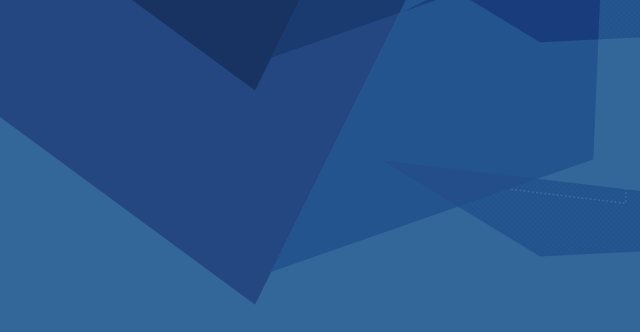
A WebGL 1 fragment shader for this background:

```glsl
precision highp float;
// Flat overlapping facets in blue: a large chevron, a broad slanted panel and
// a pointed wedge, each repeated one step higher in a darker tone.
// Facets are intersections of half-planes; faint dots add fine detail.
uniform vec2 u_resolution;

// Signed distance to the line a-b, positive on its left
float side(vec2 p, vec2 a, vec2 b) {
  vec2 d = normalize(b - a);
  return d.x * (p.y - a.y) - d.y * (p.x - a.x);
}

// Antialiased coverage of a signed distance
float cover(float d) {
  return clamp(d * u_resolution.y + 0.5, 0.0, 1.0);
}

float chevronRight(vec2 p) {
  return side(p, vec2(0.765, 0.0825), vec2(1.2175, 1.0));
}

float chevron(vec2 p) {
  return min(side(p, vec2(0.0, 0.6475), vec2(0.765, 0.0825)), chevronRight(p));
}

float panelBase(vec2 p) {
  return side(p, vec2(0.8175, 0.1825), vec2(1.78, 0.52));
}

float panel(vec2 p) {
  float right = side(p, vec2(1.78, 0.52), vec2(1.8, 1.0));
  return min(min(panelBase(p), right), -chevronRight(p));
}

float wedge(vec2 p) {
  vec2 tip = vec2(1.145, 0.5175), keel = vec2(1.62, 0.2275);
  float lower = min(side(p, tip, keel), side(p, keel, vec2(1.92, 0.2425)));
  return min(lower, side(p, vec2(1.92, 0.425), tip));
}

// Dotted stroke along the segment a-b
float dotted(vec2 p, vec2 a, vec2 b) {
  vec2 d = normalize(b - a);
  float along = dot(p - a, d);
  float inside = step(0.0, along) * step(along, length(b - a));
  float gap = (fract(along / 0.0125) - 0.5) * 0.0125;
  return inside * cover(0.0025 - length(vec2(gap, side(p, a, b))));
}

void main() {
  vec2 p = gl_FragCoord.xy / u_resolution * vec2(1.92, 1.0);
  vec2 raised = p - vec2(0.0, 0.645);
  float inPanel = cover(panel(p));
  float inChevron = cover(chevron(p));
  float inWedge = cover(wedge(p));
  float inRaisedWedge = cover(wedge(raised));

  // Background, panel and the wedge crossing it
  vec3 panelBlue = vec3(0.14, 0.33, 0.555);
  vec3 color = mix(vec3(0.2, 0.4, 0.6), panelBlue, inPanel);
  color = mix(color, mix(panelBlue, vec3(0.14, 0.306, 0.541), inPanel), inWedge);
  color = mix(color, mix(panelBlue, vec3(0.098, 0.237, 0.488), inPanel), inRaisedWedge);

  // Soft halftone on the wedges beyond the panel
  float halftone = sin(p.x * 400.0) * sin(p.y * 400.0);
  color += 0.008 * halftone * max(inWedge, inRaisedWedge) * (1.0 - inPanel);

  // Thin dark sliver beside the chevron
  float sliver = min(panelBase(raised), side(p, vec2(1.28, 1.0), vec2(1.195, 0.9575)));
  sliver = min(sliver, -chevronRight(p));
  color = mix(color, vec3(0.1, 0.25, 0.48), cover(sliver));

  // Chevron, raised panel and raised chevron
  color = mix(color, vec3(0.14, 0.28, 0.505), inChevron);
  float raisedPanel = min(panelBase(raised), -chevronRight(raised));
  color = mix(color, vec3(0.1, 0.23, 0.44), cover(raisedPanel) * inChevron);
  color = mix(color, vec3(0.095, 0.2, 0.385), cover(chevron(raised)));

  // Dotted corner and faint bottom border
  vec2 corner = vec2(1.8775, 0.3875);
  float dots = max(dotted(p, vec2(1.53, 0.43), corner), dotted(p, corner, vec2(1.8775, 0.43)));
  color = mix(color, vec3(0.36, 0.55, 0.74), 0.45 * dots);
  color = mix(color, vec3(0.17, 0.36, 0.56), 0.6 * cover(0.004 - p.y));

  gl_FragColor = vec4(color, 1.0);
}
```
